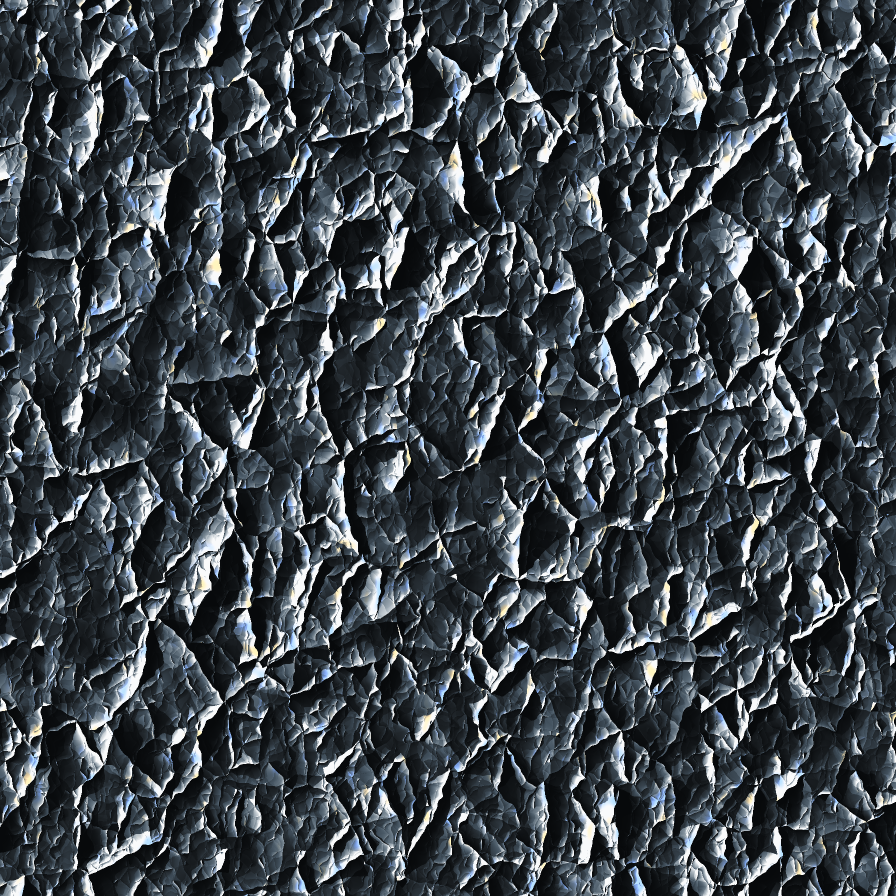
Give the GLSL for this texture, as a Shadertoy shader.

```glsl
// Crumpled dark metallic foil: scattered bright shards on flat dark facets, with faint glints.

const float FACETS = 14.0;                 // largest facets across the canvas
const float OCTAVE_STEP = 1.85;            // size ratio between crease layers
const int OCTAVES = 4;
const vec4 LAYER_GAIN = vec4(1.60, 1.70, 0.95, 0.50);
const float FLAT_SLOPE = 0.08;             // slope kept far from a fold
const float SHARD_SLOPE = 0.58;            // slope of the broad flank of a fold
const float CREST_SLOPE = 0.40;            // extra slope right at the fold
const float SHARD_FALLOFF = 2.3;
const float CREST_FALLOFF = 11.0;
const float UPRIGHT = 0.80;                // below one stretches facets vertically
const float BEND_WARP = 0.30;              // curvature of the folds, in facets
const float RAGGED_WARP = 0.0045;          // raggedness of the folds
const vec2 LIGHT_DIR = vec2(-0.95, 0.31);
const float SHADOW_FLOOR = 0.035;
const float SHEEN = 0.26;
const float SHEEN_STEEPNESS = 2.8;
const float SHEEN_START = 0.45;
const vec3 STEEL_CURVE = vec3(0.18, 0.0, -0.13);
const vec3 BLUE_GLINT = vec3(0.74, 0.90, 1.22);
const vec3 AMBER_GLINT = vec3(1.12, 0.98, 0.76);
const int AA = 2;                          // samples per pixel side

vec2 hash2(vec2 p) {
    vec3 q = fract(p.xyx * vec3(0.1031, 0.1030, 0.0973));
    q += dot(q, q.yzx + 33.33);
    return fract((q.xx + q.yz) * q.zy);
}

float cornerGradient(vec2 cell, vec2 corner, vec2 f) {
    return dot(hash2(cell + corner) * 2.0 - 1.0, f - corner);
}

float gradientNoise(vec2 p) {
    vec2 cell = floor(p), f = p - cell;
    vec2 u = f * f * f * (f * (f * 6.0 - 15.0) + 10.0);
    float low = mix(cornerGradient(cell, vec2(0, 0), f), cornerGradient(cell, vec2(1, 0), f), u.x);
    float high = mix(cornerGradient(cell, vec2(0, 1), f), cornerGradient(cell, vec2(1, 1), f), u.x);
    return mix(low, high, u.y);
}

vec2 noise2(vec2 p) {
    return vec2(gradientNoise(p), gradientNoise(p + vec2(57.3, 113.7)));
}

// Slope towards the light beside a Voronoi edge; few folds are strong, most are faint.
float foldSlope(vec2 p) {
    vec2 cell = floor(p), f = p - cell;
    vec2 nearest = vec2(0.0), second = vec2(0.0);
    vec2 nearestId = cell, secondId = cell;
    float d1 = 9.0, d2 = 9.0;
    for (int y = -1; y <= 1; y++)
    for (int x = -1; x <= 1; x++) {
        vec2 id = cell + vec2(x, y);
        vec2 r = vec2(x, y) + hash2(id) - f;
        float d = dot(r, r);
        if (d < d1) {
            d2 = d1; second = nearest; secondId = nearestId;
            d1 = d;  nearest = r;      nearestId = id;
        } else if (d < d2) {
            d2 = d;  second = r;       secondId = id;
        }
    }
    float fold = d2 - d1;
    float bend = FLAT_SLOPE + SHARD_SLOPE * exp(-SHARD_FALLOFF * fold)
               + CREST_SLOPE * exp(-CREST_FALLOFF * fold);
    float chance = hash2((nearestId + secondId) * 1.37 + 0.5).x;
    float strength = 0.12 + 2.3 * chance * chance;
    return dot(nearest - second, LIGHT_DIR) * bend * strength;
}

// Sum of fold layers; fine wrinkles show mostly on flanks that face the light.
float foilSlope(vec2 uv) {
    vec2 p = uv + RAGGED_WARP * noise2(uv * 95.0);
    p.y *= UPRIGHT;
    float roughness = 1.0 + 0.6 * gradientNoise(uv * 9.0 + 31.0);
    float slope = 0.9 * gradientNoise(p * 24.0 + 7.0);
    float scale = FACETS;
    for (int i = 0; i < OCTAVES; i++) {
        vec2 q = p * scale + 19.7 * float(i + 1);
        q += BEND_WARP * noise2(q + 5.0);
        float wrinkle = i < 2 ? 1.0 : mix(0.5, 1.3, smoothstep(-0.5, 0.8, slope));
        slope += LAYER_GAIN[i] * foldSlope(q) * wrinkle * (i == 0 ? 1.0 : roughness);
        scale *= OCTAVE_STEP;
    }
    return slope;
}

vec3 foilColour(vec2 uv) {
    // Soft response: broad dark base, steep highlights.
    float slope = foilSlope(uv);
    float light = SHADOW_FLOOR + SHEEN * log(1.0 + exp(SHEEN_STEEPNESS * slope - SHEEN_START));
    light = min(light, 0.98);

    // Near-neutral shadows, steel blue middle tones, pale highlights.
    float steel = mix(0.4, 1.0, smoothstep(0.08, 0.36, light));
    vec3 colour = pow(vec3(light), 1.0 + STEEL_CURVE * steel);

    // Iridescent glints on lit folds only.
    float hue = gradientNoise(uv * vec2(60.0, 42.0) + 71.0);
    float lit = smoothstep(0.3, 0.65, light);
    colour *= mix(vec3(1.0), BLUE_GLINT, lit * smoothstep(0.10, 0.40, hue));
    colour *= mix(vec3(1.0), AMBER_GLINT, lit * smoothstep(0.24, 0.46, -hue));
    return clamp(colour, 0.0, 1.0);
}

void mainImage(out vec4 fragColor, in vec2 fragCoord) {
    vec3 total = vec3(0.0);
    for (int y = 0; y < AA; y++)
    for (int x = 0; x < AA; x++) {
        vec2 jitter = (vec2(x, y) + 0.5) / float(AA) - 0.5;
        total += foilColour((fragCoord + jitter) / iResolution.y);
    }
    fragColor = vec4(total / float(AA * AA), 1.0);
}
```
